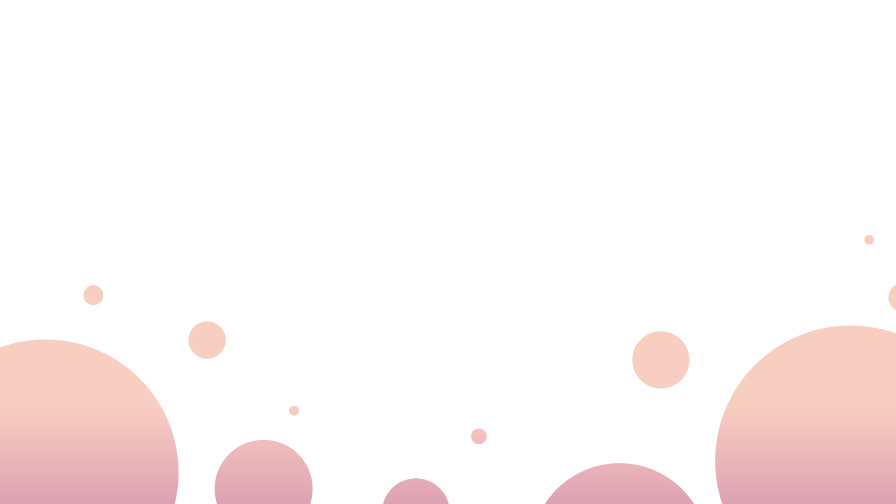
Write a WebGL 1 fragment shader that draws this background.

```glsl
precision highp float;
// White backdrop with peach-to-rose bubbles rising from the lower edge.

uniform vec2 u_resolution;

// Colours
const vec3 PAPER = vec3(1.0);
const vec3 PEACH = vec3(0.973, 0.808, 0.757);
const vec3 ROSE  = vec3(0.870, 0.635, 0.702);

// Height at which the rose tint has fully faded to peach
const float FADE_TOP = 0.195;

// Bubbles as (centre x, centre y, radius), in canvas heights
const vec3 LEFT_DOME    = vec3(0.0903,  0.0625, 0.2639);
const vec3 LEFT_HILL    = vec3(0.5231,  0.0301, 0.0972);
const vec3 MIDDLE_HILL  = vec3(0.8252, -0.0162, 0.0671);
const vec3 RIGHT_HILL   = vec3(1.2292, -0.0949, 0.1759);
const vec3 RIGHT_DOME   = vec3(1.6875,  0.0856, 0.2685);
const vec3 LEFT_BEAD    = vec3(0.1852,  0.4144, 0.0197);
const vec3 LEFT_BALL    = vec3(0.4109,  0.3252, 0.0370);
const vec3 LEFT_DOT     = vec3(0.5833,  0.1852, 0.0098);
const vec3 MIDDLE_DOT   = vec3(0.9502,  0.1343, 0.0155);
const vec3 RIGHT_BALL   = vec3(1.3113,  0.2859, 0.0567);
const vec3 RIGHT_DOT    = vec3(1.7245,  0.5243, 0.0095);
const vec3 EDGE_BEAD    = vec3(1.7917,  0.4097, 0.0289);

// Signed distance to a bubble
float bubble(vec2 p, vec3 b) {
    return length(p - b.xy) - b.z;
}

// Large bubbles resting on the lower edge
float restingBubbles(vec2 p) {
    float d = min(bubble(p, LEFT_DOME), bubble(p, RIGHT_DOME));
    d = min(d, bubble(p, LEFT_HILL));
    d = min(d, bubble(p, MIDDLE_HILL));
    return min(d, bubble(p, RIGHT_HILL));
}

// Small bubbles floating above
float floatingBubbles(vec2 p) {
    float d = min(bubble(p, LEFT_BEAD), bubble(p, LEFT_BALL));
    d = min(d, min(bubble(p, LEFT_DOT), bubble(p, MIDDLE_DOT)));
    d = min(d, min(bubble(p, RIGHT_BALL), bubble(p, RIGHT_DOT)));
    return min(d, bubble(p, EDGE_BEAD));
}

void main() {
    vec2 p = gl_FragCoord.xy / u_resolution.y;
    float pixel = 1.0 / u_resolution.y;

    // One vertical gradient shared by every bubble
    vec3 tint = mix(ROSE, PEACH, clamp(p.y / FADE_TOP, 0.0, 1.0));

    // Antialiased coverage over the paper
    float d = min(restingBubbles(p), floatingBubbles(p));
    float coverage = clamp(0.5 - d / pixel, 0.0, 1.0);

    gl_FragColor = vec4(mix(PAPER, tint, coverage), 1.0);
}
```
